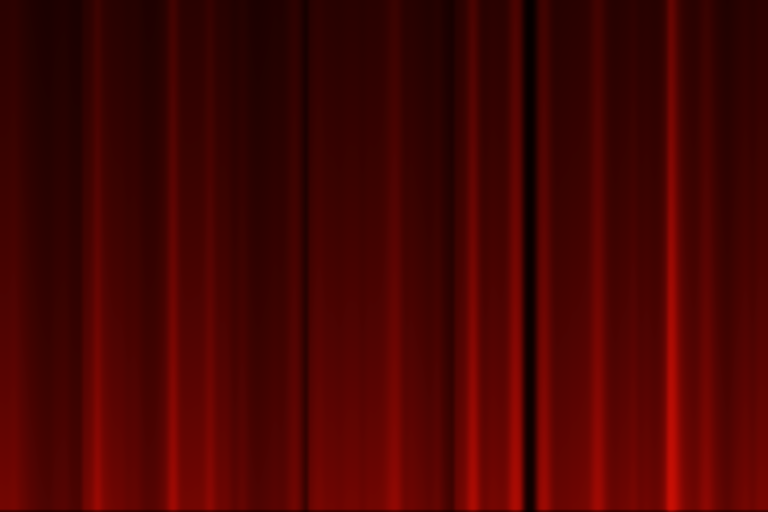
Reproduce this texture procedurally as a Shadertoy shader.

```glsl
// A closed red stage curtain, dim at the top and lit from below.
// Scattered vertical ridges glow over cloth that is shaded by soft value noise,
// one-sided creases and a single dark gap between two bright ridges.

#define RIDGES 20.0
#define RIDGE_WIDTH 0.0066
#define RIDGE_GLOW 0.42
#define CREASES 4.0
#define CREASE_WIDTH 0.020
#define CREASE_DEPTH 0.62
#define GAP_X 0.690
#define GAP_HALF 0.0075
#define CLOTH_LIGHT 0.41
#define CLOTH_FALLOFF 1.04
#define GLOW_FALLOFF 0.78
#define THREAD_CONTRAST 0.12

const float GOLDEN = 0.618034;

float hash(float n)
{
    n = fract(n * 0.1031);
    n *= n + 33.33;
    n *= n + n;
    return fract(n);
}

float noise(float x)
{
    float cell = floor(x);
    float t = fract(x);
    return mix(hash(cell), hash(cell + 1.0), t * t * (3.0 - 2.0 * t));
}

float bell(float offset, float width)
{
    float t = offset / width;
    return exp(-0.5 * t * t);
}

// Narrow glossy crests, each with a faint wide skirt
float ridges(float x)
{
    float glow = 0.0;
    for (float i = 0.0; i < RIDGES; i++)
    {
        float center = (i + 0.2 + 0.6 * hash(i + 11.0)) / RIDGES;
        float strength = fract(i * GOLDEN + 0.45);
        float width = RIDGE_WIDTH * mix(0.65, 1.25, hash(i + 47.0));
        float profile = 0.85 * bell(x - center, width)
                      + 0.15 * bell(x - center, 2.6 * width);
        glow += mix(0.06, 1.0, strength * strength) * profile;
    }
    return glow * mix(0.55, 1.25, x);
}

// Shadows that deepen slowly to the right and end in a crisp edge
float creases(float x)
{
    float light = 1.0;
    for (float i = 0.0; i < CREASES; i++)
    {
        float edge = (i + 0.3 + 0.4 * hash(i + 83.0)) / CREASES;
        float side = edge - x;
        float depth = CREASE_DEPTH * mix(0.3, 1.0, fract(i * GOLDEN + 0.3));
        float shadow = smoothstep(-0.004, 0.004, side)
                     * exp(-max(side, 0.0) / CREASE_WIDTH);
        light *= 1.0 - depth * shadow;
    }
    return light;
}

void mainImage(out vec4 fragColor, in vec2 fragCoord)
{
    vec2 uv = fragCoord / iResolution.xy;

    // Cloth tone: broad folds, fine threads and a brighter right side
    float folds = mix(0.80, 1.20, noise(uv.x * 15.0 + 5.0));
    float threads = 1.0 + THREAD_CONTRAST * (noise(uv.x * 95.0 + 130.0) - 0.5)
                  + THREAD_CONTRAST * (noise(uv.x * 42.0 + 310.0) - 0.5);
    float cloth = CLOTH_LIGHT * exp(-CLOTH_FALLOFF * uv.y)
                * folds * threads * mix(0.92, 1.06, uv.x);

    // Ridges keep their light farther up than the cloth does
    float fromGap = abs(uv.x - GAP_X);
    float crests = ridges(uv.x) + 0.5 * bell(fromGap - 2.4 * GAP_HALF, 0.006);
    float glow = RIDGE_GLOW * crests * exp(-GLOW_FALLOFF * uv.y);

    // Shadows: creases, the gap, and a thin hem
    float gap = 1.0 - 0.85 * (1.0 - smoothstep(0.2, 1.8, fromGap / GAP_HALF));
    float hem = mix(0.55, 1.0, smoothstep(0.001, 0.007, uv.y));
    float red = (cloth + glow) * creases(uv.x) * gap * hem;

    // Soft highlight limit, with a little orange in the brightest crests
    red = min(red, 0.55) + 0.35 * (1.0 - exp(-max(red - 0.55, 0.0) / 0.35));
    float green = 0.045 * red + 0.06 * pow(red, 4.0);
    fragColor = vec4(red, green, 0.02 * red, 1.0);
}
```
